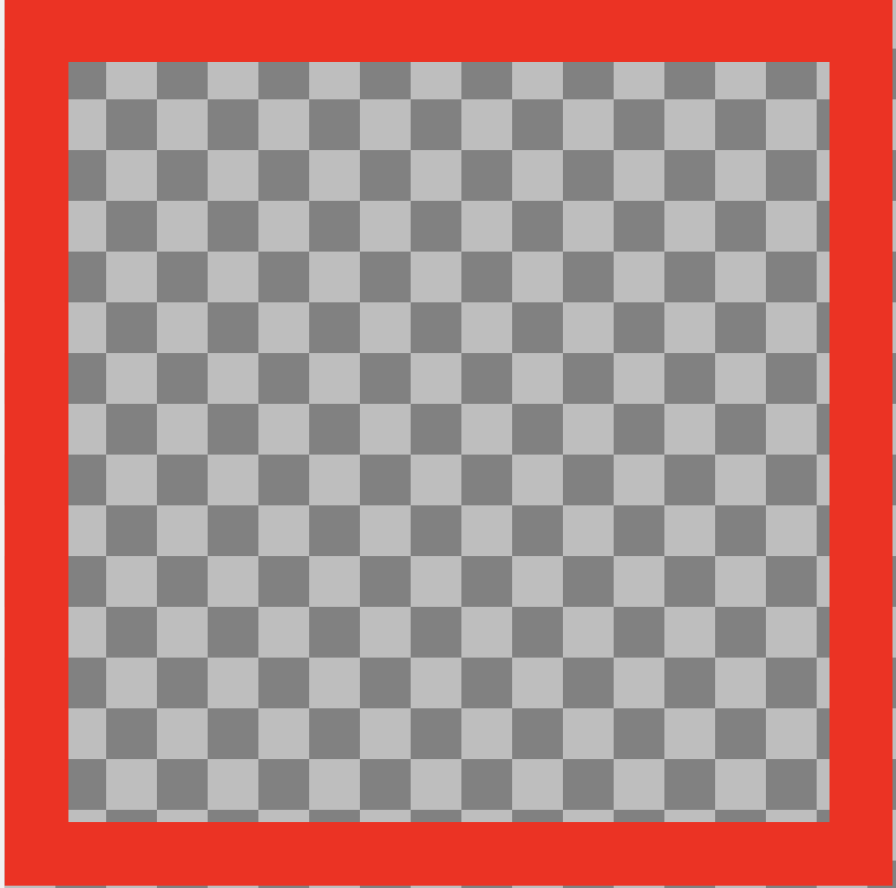
Give the GLSL for this pattern, as a WebGL 2 fragment shader.

```glsl
#version 300 es
precision highp float;
// Two-grey checkerboard seen through a thick square red frame.

// Lengths are fractions of the canvas width.
#define CELL 0.05664
#define GRID_ORIGIN vec2(0.0052, 0.0306)
#define FRAME_OUTER vec4(0.0052, 0.0026, 0.9961, 1.01)
#define FRAME_INNER vec4(0.0764, 0.0736, 0.9258, 0.9219)
#define MARGIN_WIDTH 0.0052
#define DARK_GREY vec3(0.506)
#define LIGHT_GREY vec3(0.745)
#define FRAME_RED vec3(0.920, 0.200, 0.140)
#define MARGIN_WHITE vec3(0.945)

uniform vec2 u_resolution;
out vec4 fragColor;

// Smoothed coverage of the rectangle (left, bottom, right, top).
float boxCoverage(vec2 p, vec4 box, float pixel) {
    vec2 inside = min(p - box.xy, box.zw - p);
    vec2 cover = clamp(inside / pixel + 0.5, 0.0, 1.0);
    return cover.x * cover.y;
}

// Share of the dark colour: the product of two smoothed square waves.
float checker(vec2 p, float pixel) {
    vec2 q = (p - GRID_ORIGIN) / CELL;
    vec2 edge = 0.5 - abs(mod(q + 0.5, 2.0) - 1.0);
    vec2 wave = clamp(edge * CELL * 2.0 / pixel, -1.0, 1.0);
    return 0.5 + 0.5 * wave.x * wave.y;
}

void main() {
    float pixel = 1.0 / u_resolution.x;
    vec2 p = gl_FragCoord.xy * pixel;

    // Checkerboard
    vec3 color = mix(LIGHT_GREY, DARK_GREY, checker(p, pixel));

    // Pale strip along the left side
    float margin = clamp((MARGIN_WIDTH - p.x) / pixel + 0.5, 0.0, 1.0);
    color = mix(color, MARGIN_WHITE, margin);

    // Red frame with a square opening
    float frame = boxCoverage(p, FRAME_OUTER, pixel)
                * (1.0 - boxCoverage(p, FRAME_INNER, pixel));
    color = mix(color, FRAME_RED, frame);

    fragColor = vec4(color, 1.0);
}
```
